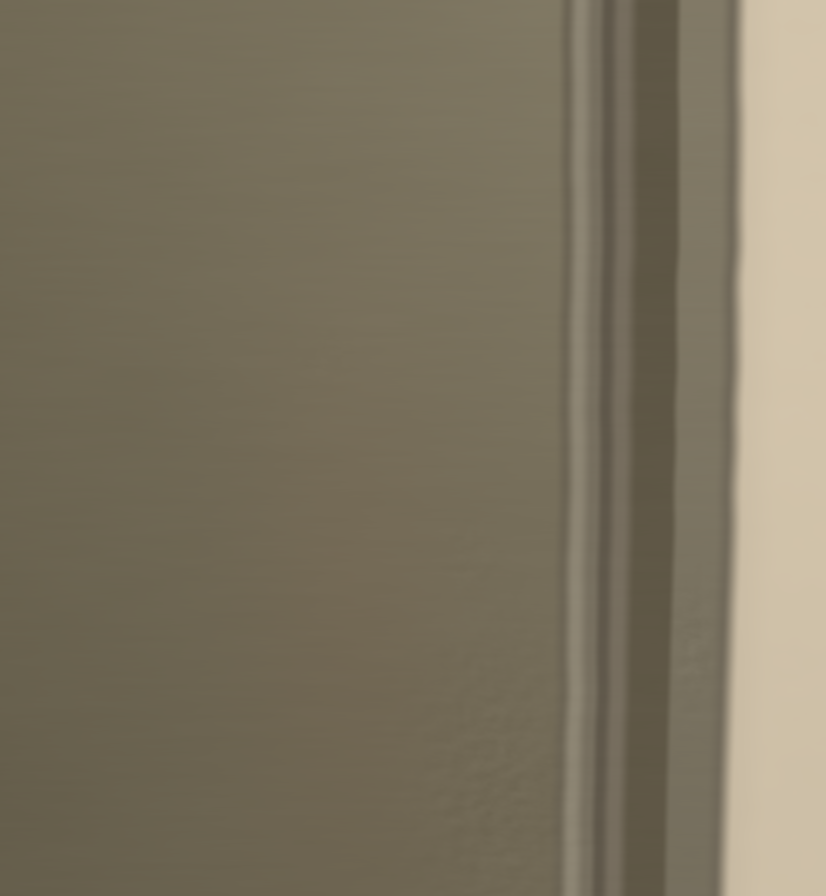
This texture is drawn by a WebGL 1 fragment shader. Its source:

```glsl
precision highp float;
// Dim painted panel with a vertical moulding on its right, beside a pale cream wall.
uniform vec2 u_resolution;

const vec3 PANEL_TOP_LEFT = vec3(0.445, 0.415, 0.335);
const vec3 PANEL_TOP_RIGHT = vec3(0.500, 0.470, 0.388);
const vec3 PANEL_LOW_LEFT = vec3(0.396, 0.368, 0.295);
const vec3 PANEL_LOW_RIGHT = vec3(0.440, 0.408, 0.332);
const vec3 SEAM = vec3(0.425, 0.395, 0.330);
const vec3 BEAD = vec3(0.550, 0.520, 0.450);
const vec3 SLOPE = vec3(0.465, 0.435, 0.372);
const vec3 GROOVE = vec3(0.375, 0.345, 0.292);
const vec3 RIDGE = vec3(0.462, 0.428, 0.368);
const vec3 RECESS = vec3(0.370, 0.340, 0.272);
const vec3 FRAME = vec3(0.505, 0.475, 0.400);
const vec3 FRAME_EDGE = vec3(0.435, 0.405, 0.345);
const vec3 WALL = vec3(0.825, 0.768, 0.670);
const float GRAIN = 0.010;
const float ROUGHNESS = 0.035;

float hash(vec2 p) {
  vec3 q = fract(vec3(p.xyx) * 0.1031);
  q += dot(q, q.yzx + 33.33);
  return fract((q.x + q.y) * q.z);
}

float noise(vec2 p) {
  vec2 i = floor(p);
  vec2 f = fract(p);
  f = f * f * (3.0 - 2.0 * f);
  float low = mix(hash(i), hash(i + vec2(1.0, 0.0)), f.x);
  float high = mix(hash(i + vec2(0.0, 1.0)), hash(i + vec2(1.0, 1.0)), f.x);
  return mix(low, high, f.y);
}

float fbm(vec2 p) {
  float sum = 0.0;
  float weight = 0.5;
  for (int i = 0; i < 4; i++) {
    sum += weight * (noise(p) - 0.5);
    p = p * 2.03 + 17.1;
    weight *= 0.5;
  }
  return sum;
}

// Soft round mask, one at its centre
float spot(vec2 p, vec2 centre, vec2 size) {
  vec2 d = (p - centre) / size;
  return exp(-dot(d, d));
}

vec3 panelColor(vec2 uv) {
  float rise = smoothstep(-0.1, 1.1, uv.y);
  float across = clamp(uv.x / 0.66, 0.0, 1.0);
  vec3 left = mix(PANEL_LOW_LEFT, PANEL_TOP_LEFT, rise);
  vec3 right = mix(PANEL_LOW_RIGHT, PANEL_TOP_RIGHT, rise);
  vec3 color = mix(left, right, across);
  // Faint warm blush through the middle
  float blush = spot(uv, vec2(0.42, 0.33), vec2(0.13, 0.34));
  return color + blush * vec3(0.010, 0.000, -0.001);
}

// Moulding profile from left to right
vec3 mouldingColor(vec3 color, float x, float y) {
  color = mix(color, SEAM, smoothstep(0.674, 0.687, x));
  color = mix(color, BEAD, smoothstep(0.686, 0.701, x));
  color = mix(color, SLOPE, smoothstep(0.704, 0.720, x));
  color = mix(color, GROOVE, smoothstep(0.724, 0.735, x));
  color = mix(color, RIDGE, smoothstep(0.738, 0.752, x));
  color = mix(color, RECESS, smoothstep(0.758, 0.776, x));
  vec3 frame = FRAME * mix(0.91, 1.0, smoothstep(0.0, 0.9, y));
  color = mix(color, frame, smoothstep(0.817, 0.828, x));
  color = mix(color, FRAME_EDGE, smoothstep(0.872, 0.890, x));
  return color;
}

void main() {
  vec2 uv = gl_FragCoord.xy / u_resolution;
  vec2 p = vec2(uv.x * 0.922, uv.y);

  // The trim leans left toward the bottom, most at its outer edge
  float drop = 1.0 - uv.y;
  float lean = mix(0.011, 0.023, smoothstep(0.68, 0.90, uv.x));
  float wobble = 0.003 * (noise(vec2(uv.x * 6.0, uv.y * 22.0)) - 0.5);
  float x = uv.x + lean * drop * drop + wobble;

  vec3 color = mouldingColor(panelColor(uv), x, uv.y);
  float wall = smoothstep(0.885, 0.908, x);
  float paint = 1.0 - wall;

  // Brushed grain and broad tonal drift
  float streaks = fbm(p * vec2(14.0, 150.0));
  float drift = fbm(p * vec2(5.0, 9.0) + 4.0);
  color += paint * (GRAIN * streaks + 0.012 * drift);

  // Rough paint gathered low by the trim, with smaller scuffs above
  float rough = spot(uv, vec2(0.60, 0.12), vec2(0.09, 0.17));
  rough += 0.7 * spot(uv, vec2(0.57, 0.38), vec2(0.025, 0.035));
  rough += 0.6 * spot(uv, vec2(0.40, 0.60), vec2(0.040, 0.022));
  rough += 1.2 * spot(uv, vec2(0.84, 0.28), vec2(0.025, 0.070));
  vec2 bump = p * vec2(65.0, 95.0);
  float relief = fbm(bump) - fbm(bump + vec2(0.5, -0.6));
  color += paint * ROUGHNESS * rough * relief;

  // Cream wall, dimmer near the trim and toward the bottom
  vec3 cream = WALL * mix(0.975, 1.0, smoothstep(0.0, 0.7, uv.y));
  cream *= mix(0.975, 1.0, smoothstep(0.90, 0.95, x));
  cream += 0.008 * fbm(p * vec2(20.0, 30.0));
  color = mix(color, cream, wall);

  gl_FragColor = vec4(color, 1.0);
}
```
